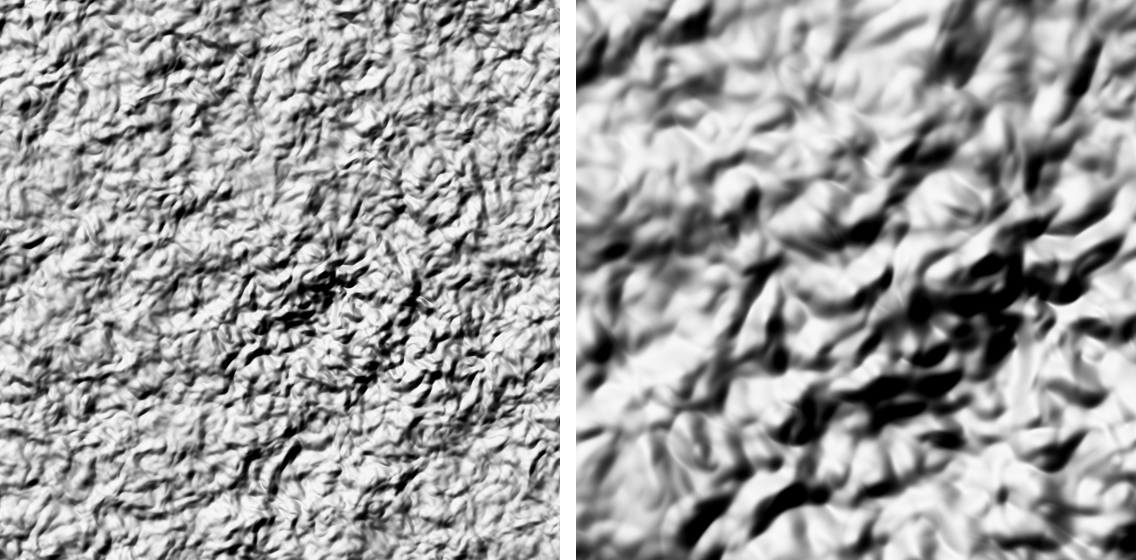
Left: the whole. Right: its middle third, enlarged.
Reproduce this texture map procedurally as a WebGL 1 fragment shader.

```glsl
precision highp float;

uniform vec2 u_resolution;

// Unit gradient for a lattice cell
vec2 cellGradient(vec2 cell) {
  float angle = 6.28318 * fract(sin(dot(cell, vec2(127.1, 311.7))) * 43758.5);
  return vec2(cos(angle), sin(angle));
}

// Gradient noise with quintic interpolation
float gradientNoise(vec2 p) {
  vec2 cell = floor(p);
  vec2 f = p - cell;
  vec2 w = f * f * f * (f * (f * 6.0 - 15.0) + 10.0);
  vec2 e = vec2(1.0, 0.0);
  float a = dot(cellGradient(cell), f);
  float b = dot(cellGradient(cell + e.xy), f - e.xy);
  float c = dot(cellGradient(cell + e.yx), f - e.yx);
  float d = dot(cellGradient(cell + e.xx), f - e.xx);
  return mix(mix(a, b, w.x), mix(c, d, w.x), w.y);
}

// Rounded lumps separated by narrow creases
float lumps(vec2 p) {
  float n = gradientNoise(p);
  return sqrt(n * n + 0.004);
}

// Bend the domain so that the grains become irregular
vec2 warp(vec2 p, float frequency, float amount) {
  vec2 q = p * frequency;
  return p + amount * vec2(gradientNoise(q + 17.3), gradientNoise(q + 51.9));
}

vec2 rotate(vec2 p, float angle) {
  float c = cos(angle);
  float s = sin(angle);
  return vec2(c * p.x - s * p.y, s * p.x + c * p.y);
}

// One octave of relief: smooth bumps mixed with creased lumps
float grainOctave(vec2 p, float frequency, float creased) {
  vec2 q = p * frequency;
  float bumps = gradientNoise(q + 31.7);
  return mix(bumps, 1.3 * lumps(q), creased) / frequency;
}

// Stone relief: grains of a few sizes, each octave turned against the last
float stoneHeight(vec2 p) {
  vec2 q = rotate(warp(p, 14.0, 0.012), 0.6);
  float height = 0.26 * grainOctave(q, 8.0, 0.2);
  height += 0.52 * grainOctave(rotate(q, 1.1), 19.0, 0.5);
  height += 0.62 * grainOctave(rotate(q, 2.3), 34.0, 0.5);
  height += 0.42 * grainOctave(rotate(q, 3.7), 61.0, 0.4);
  return height;
}

// Central differences, wide enough to soften the finest grain
vec2 heightSlope(vec2 p, float reach) {
  vec2 e = vec2(reach, 0.0);
  return vec2(stoneHeight(p + e.xy) - stoneHeight(p - e.xy),
              stoneHeight(p + e.yx) - stoneHeight(p - e.yx)) / (2.0 * reach);
}

// Calm and broken regions, with one deeply fissured patch
float roughness(vec2 p, vec2 patchCentre, vec2 patchSize) {
  vec2 d = (warp(p, 5.0, 0.12) - patchCentre) / patchSize;
  float fissured = exp(-dot(d, d));
  return 0.9 + 0.6 * gradientNoise(p * 5.0 + 8.2) + 0.8 * fissured;
}

// Diffuse light on a surface of the given slope
float diffuse(vec2 slope, vec3 lightDirection) {
  vec3 normal = normalize(vec3(-slope, 1.0));
  return max(dot(normal, normalize(lightDirection)), 0.0);
}

void main() {
  vec2 p = gl_FragCoord.xy / u_resolution;
  vec3 upperLeftLight = vec3(-0.44, 0.53, 0.75);

  float relief = roughness(p, vec2(0.7, 0.38), vec2(0.26, 0.18));
  vec2 slope = heightSlope(p, 0.0022) * relief;
  float shade = diffuse(slope, upperLeftLight);

  // Deepen the shadows and keep the highlights just below white
  float tone = mix(shade, smoothstep(0.0, 1.0, shade), 0.35) * 0.97;
  gl_FragColor = vec4(vec3(tone), 1.0);
}
```
